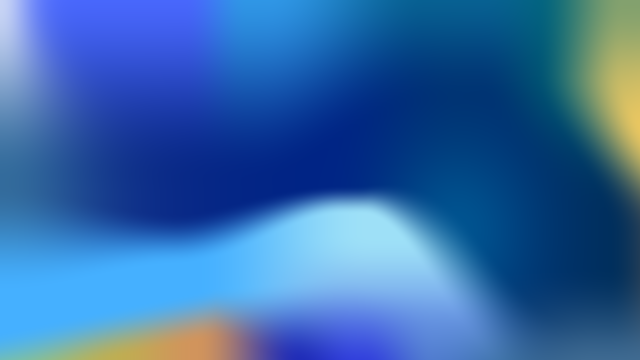
A Shadertoy shader for this background:

```glsl
// A blurred colour field: a pale blue wave rolls under a deep navy sky, with
// violet and cyan light above, gold at the right and warm sand at lower left.
// Each layer is a colour ramp blended through a soft edge along a curve.

// Soft step: 0 below the edge, 1 above it, blurred by a half width.
float rise(float v, float edge, float blur) {
    return smoothstep(edge - blur, edge + blur, v);
}

// Round falloff around a centre.
float glow(vec2 p, vec2 centre, vec2 radius) {
    vec2 d = (p - centre) / radius;
    return exp(-dot(d, d));
}

// Dark field, brightening to a violet, cyan and teal ramp at the top.
vec3 skyColour(vec2 p) {
    vec3 deep = mix(vec3(0.04, 0.16, 0.53), vec3(0.0, 0.14, 0.52), rise(p.x, 0.6, 0.3));
    deep = mix(deep, vec3(0.0, 0.19, 0.44), rise(p.x, 1.1, 0.2));
    deep = mix(deep, vec3(0.0, 0.18, 0.34), rise(p.x, 1.6, 0.25));

    vec3 top = mix(vec3(0.29, 0.41, 1.0), vec3(0.19, 0.60, 0.91), rise(p.x, 0.60, 0.09));
    top = mix(top, vec3(0.03, 0.39, 0.58), rise(p.x, 0.96, 0.22));
    float start = mix(0.50, 0.71, rise(p.x, 0.95, 0.25));
    return mix(deep, top, smoothstep(start, 1.05, p.y));
}

// Slate haze on the left edge, turning white and narrow in the corner.
vec3 addLeftHaze(vec3 col, vec2 p) {
    vec3 haze = mix(vec3(0.20, 0.42, 0.61), vec3(0.78, 0.83, 0.96), smoothstep(0.5, 1.0, p.y));
    float width = mix(0.27, 0.09, smoothstep(0.45, 1.0, p.y));
    return mix(col, haze, exp(-pow(p.x / width, 2.0)));
}

// Teal fringe and olive to gold light behind a curved edge on the right.
vec3 addGold(vec3 col, vec2 p) {
    float edge = 1.61 + 0.2 * (1.0 - smoothstep(0.35, 0.8, p.y));
    float fringe = smoothstep(edge - 0.28, edge, p.x) * smoothstep(0.4, 0.8, p.y);
    col = mix(col, vec3(0.0, 0.40, 0.46), 0.9 * fringe);
    vec3 light = mix(vec3(0.42, 0.36, 0.33), vec3(0.70, 0.70, 0.41), smoothstep(0.36, 0.58, p.y));
    light = mix(light, vec3(0.51, 0.63, 0.43), smoothstep(0.75, 1.0, p.y));
    light = mix(light, vec3(0.92, 0.78, 0.38), glow(p, vec2(1.80, 0.64), vec2(0.14, 0.16)));
    return mix(col, light, rise(p.x, edge, 0.12));
}

// Colour along the floor: green, gold, orange, mauve, indigo, steel.
vec3 floorColour(float x) {
    vec3 c = mix(vec3(0.54, 0.77, 0.56), vec3(0.75, 0.68, 0.32), rise(x, 0.18, 0.17));
    c = mix(c, vec3(0.82, 0.58, 0.36), rise(x, 0.43, 0.12));
    c = mix(c, vec3(0.12, 0.17, 0.72), rise(x, 0.69, 0.15));
    c = mix(c, vec3(0.18, 0.23, 0.86), rise(x, 0.91, 0.08));
    c = mix(c, vec3(0.30, 0.47, 0.80), rise(x, 1.11, 0.10));
    return mix(c, vec3(0.20, 0.43, 0.62), rise(x, 1.32, 0.15));
}

// Body of the wave: bright blue, pale crest, periwinkle below, then floor.
vec3 waveColour(vec2 p) {
    vec3 c = mix(vec3(0.27, 0.69, 1.0), vec3(0.62, 0.88, 0.97), rise(p.x, 0.78, 0.25));
    float below = (1.0 - smoothstep(0.08, 0.35, p.y)) * rise(p.x, 0.82, 0.18);
    c = mix(c, vec3(0.43, 0.61, 0.91), below);
    float floorEdge = 0.01 + 0.2 * p.x - 0.3 * max(p.x - 0.6, 0.0);
    float blur = mix(0.07, 0.13, rise(p.x, 0.75, 0.2));
    return mix(floorColour(p.x), c, rise(p.y, floorEdge, blur));
}

// Coverage of the wave under its crest, sharpest near the peak.
float waveMask(vec2 p) {
    float crest = 0.335 + 0.11 * smoothstep(0.48, 0.95, p.x) - 0.5 * smoothstep(1.02, 1.63, p.x);
    float blur = 0.15 - 0.08 * smoothstep(0.0, 0.5, p.x)
               - 0.03 * smoothstep(0.6, 0.95, p.x) + 0.11 * smoothstep(1.0, 1.3, p.x);
    return 1.0 - rise(p.y, crest, blur);
}

void mainImage(out vec4 fragColor, in vec2 fragCoord) {
    // Height runs 0 to 1, width 0 to 16/9.
    vec2 p = fragCoord / iResolution.xy * vec2(16.0 / 9.0, 1.0);

    vec3 col = addLeftHaze(skyColour(p), p);
    col = addGold(col, p);

    // Blue halo outside the falling side of the wave.
    col = mix(col, vec3(0.0, 0.40, 0.63), 0.65 * glow(p, vec2(1.27, 0.36), vec2(0.20, 0.24)));
    col = mix(col, waveColour(p), waveMask(p));

    // Steel mist in the lower right corner.
    float mist = (1.0 - smoothstep(-0.06, 0.26, p.y)) * rise(p.x, 1.45, 0.2);
    col = mix(col, vec3(0.26, 0.43, 0.58), mist);

    fragColor = vec4(col, 1.0);
}
```
